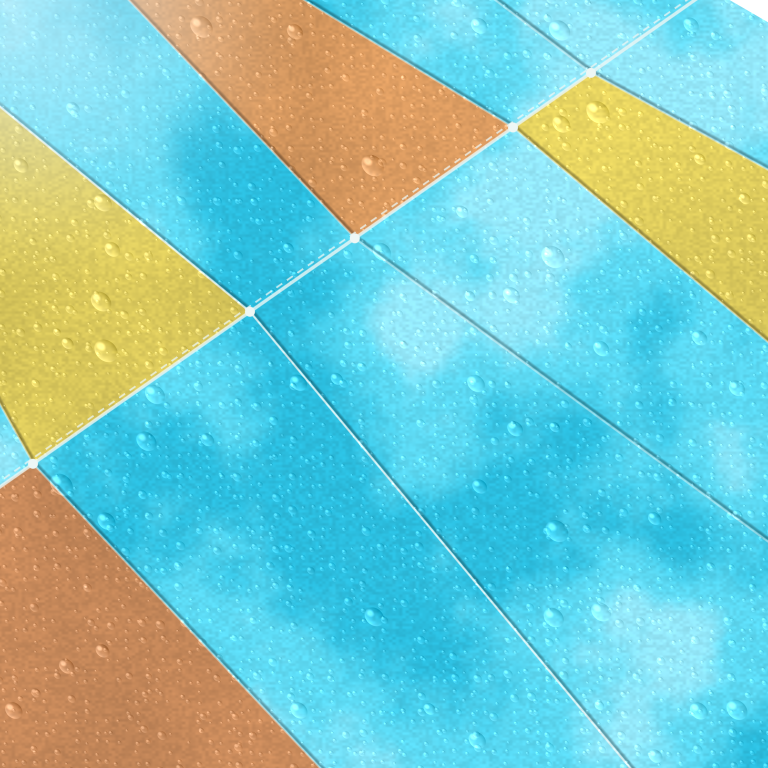
This texture is drawn by a Shadertoy shader. Its source:

```glsl
const vec3 BLUE = vec3(0.36, 0.85, 0.95);
const vec3 PALE_BLUE = vec3(0.58, 0.91, 0.98);
const vec3 DEEP_BLUE = vec3(0.17, 0.74, 0.87);
const vec3 YELLOW = vec3(0.86, 0.79, 0.36);
const vec3 ORANGE = vec3(0.86, 0.61, 0.38);
const vec3 RUST = vec3(0.77, 0.53, 0.35);
const vec3 GROUT = vec3(0.93, 0.97, 0.96);

const float SEAM_SLOPE = 0.7007;
const float SEAM_HEIGHT = 0.366;
const float SEAM_WIDTH = 0.0022;
const float LINE_WIDTH = 0.0013;
const float JOINT_RADIUS = 0.0065;
const float STITCHES = 60.0;
const float GRAIN = 0.11;

// Joints along the seam, and the fall of the lines leaving each one
const int JOINTS = 5;
const float JOINT_X[JOINTS] = float[](0.043, 0.3255, 0.462, 0.668, 0.7695);
const float LOWER_FALL[JOINTS] = float[](1.06, 1.2, 0.734, 0.843, 0.548);
const float UPPER_FALL[JOINTS] = float[](1.79, 0.82, 1.053, 0.61, 0.76);

// Glaze of each tile from left to right: 0 blue, 1 yellow, 2 orange, 3 rust
const int LOWER_GLAZE[JOINTS + 1] = int[](3, 0, 0, 0, 1, 0);
const int UPPER_GLAZE[JOINTS + 1] = int[](0, 1, 0, 2, 0, 0);

float hash(vec2 p) {
    return fract(sin(dot(p, vec2(127.1, 311.7))) * 43758.5453);
}

float noise(vec2 p) {
    vec2 i = floor(p), f = fract(p);
    f = f * f * (3.0 - 2.0 * f);
    return mix(mix(hash(i), hash(i + vec2(1, 0)), f.x),
               mix(hash(i + vec2(0, 1)), hash(i + vec2(1, 1)), f.x), f.y);
}

float fbm(vec2 p) {
    float sum = 0.0, amp = 0.5;
    for (int i = 0; i < 6; i++) {
        sum += amp * noise(p);
        p = mat2(1.6, 1.2, -1.2, 1.6) * p + 7.3;
        amp *= 0.5;
    }
    return sum;
}

vec3 glaze(int kind, float n) {
    if (kind == 0) {
        vec3 c = mix(DEEP_BLUE, BLUE, smoothstep(0.26, 0.47, n));
        return mix(c, PALE_BLUE, smoothstep(0.48, 0.66, n));
    }
    vec3 c = kind == 1 ? YELLOW : kind == 2 ? ORANGE : RUST;
    return c * (0.88 + 0.25 * n);
}

// One row of tiles with its dividing lines
vec3 tileRow(vec2 p, float fall[JOINTS], int kinds[JOINTS + 1], float n, float px) {
    vec3 c = glaze(kinds[0], n);
    float line = 0.0, shadow = 0.0;
    for (int i = 0; i < JOINTS; i++) {
        vec2 joint = vec2(JOINT_X[i], SEAM_HEIGHT + SEAM_SLOPE * JOINT_X[i]);
        float d = dot(p - joint, normalize(vec2(fall[i], 1.0)));
        c = mix(c, glaze(kinds[i + 1], n), smoothstep(-px, px, d));
        float strength = i == 1 ? 0.85 : 0.45;
        line = max(line, strength * (1.0 - smoothstep(-px, px, abs(d) - LINE_WIDTH)));
        shadow = max(shadow, 1.0 - smoothstep(0.0, 0.003 + px, abs(d - 0.003)));
    }
    return mix(c * (1.0 - 0.3 * shadow), GROUT, line);
}

// Shading of scattered droplets: a lit side, a dark rim and a glint
float droplets(vec2 p, float scale, float density, float px) {
    vec2 q = p * scale, id = floor(q);
    float size = mix(0.1, 0.25, hash(id + 3.7));
    vec2 center = 0.3 + 0.4 * vec2(hash(id + 11.3), hash(id + 29.1));
    vec2 d = (fract(q) - center) / size;
    d = vec2(d.x + 0.25 * d.y, d.y);
    float r = length(d), soft = px * scale / size;
    float body = 1.0 - smoothstep(1.0 - soft, 1.0 + soft, r);
    float shade = dot(d, vec2(-0.45, -0.35)) * r + 0.1;
    float glint = 1.0 - smoothstep(0.15, 0.45 + soft, length(d - vec2(-0.35, 0.4)));
    return step(hash(id), density) * body * (shade + 0.7 * glint);
}

void mainImage(out vec4 fragColor, in vec2 fragCoord) {
    vec2 p = fragCoord / iResolution.xy;
    float px = 0.75 / iResolution.y;

    // Mottled glaze above and below the seam
    float n = fbm(p * 4.5 + 2.4);
    float above = (p.y - SEAM_HEIGHT - SEAM_SLOPE * p.x) / length(vec2(1.0, SEAM_SLOPE));
    vec3 col = mix(tileRow(p, LOWER_FALL, LOWER_GLAZE, n, px),
                   tileRow(p, UPPER_FALL, UPPER_GLAZE, n, px),
                   smoothstep(-px, px, above));

    // Fine grain and water
    col *= 1.0 + GRAIN * (noise(p * vec2(230.0, 290.0)) - 0.5);
    float water = droplets(p, 75.0, 0.55, px) * 0.6
                + droplets(p + 0.37, 42.0, 0.4, px) * 0.7
                + droplets(p + 0.71, 17.0, 0.2, px);
    col += 0.32 * water;

    // Stitched seam and its joints
    float along = dot(p, normalize(vec2(1.0, SEAM_SLOPE)));
    float seam = 1.0 - smoothstep(-px, px, abs(above) - SEAM_WIDTH);
    float dash = smoothstep(0.32, 0.24, abs(fract(along * STITCHES) - 0.5));
    float stitch = dash * (1.0 - smoothstep(-px, px, abs(above - 0.006) - 0.0012));
    col = mix(col, GROUT, max(0.8 * seam, 0.75 * stitch));
    for (int i = 0; i < JOINTS; i++) {
        vec2 joint = vec2(JOINT_X[i], SEAM_HEIGHT + SEAM_SLOPE * JOINT_X[i]);
        col = mix(col, GROUT, 1.0 - smoothstep(-px, px, distance(p, joint) - JOINT_RADIUS));
    }

    // Haze at the upper left, bare corner at the upper right
    col = mix(col, vec3(0.92, 0.97, 1.0), 0.5 * smoothstep(0.4, 0.0, distance(p, vec2(0.03, 1.0))));
    col = mix(col, vec3(1.0), smoothstep(-px, px, p.y - 1.0 + 0.58 * (p.x - 0.95)));
    fragColor = vec4(clamp(col, 0.0, 1.0), 1.0);
}
```
